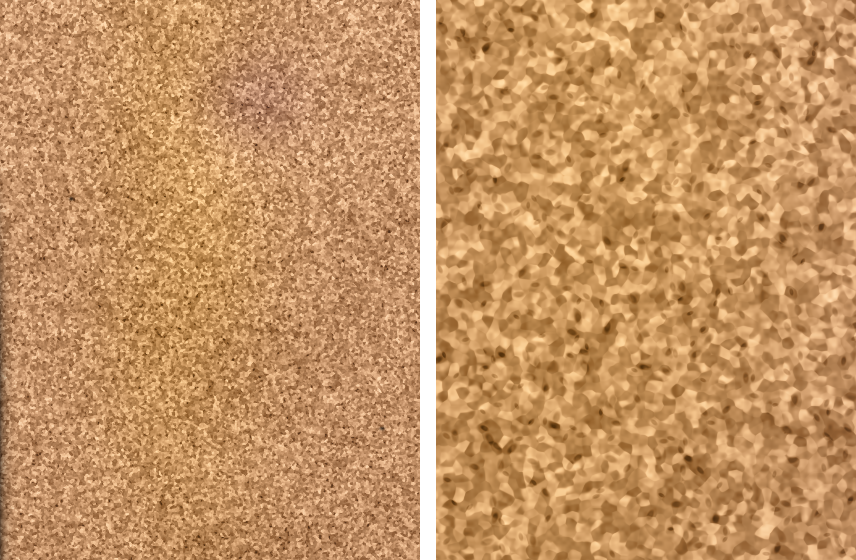
Left: the whole. Right: its middle third, enlarged.
Give the GLSL for this texture, as a WebGL 1 fragment shader.

```glsl
precision highp float;
// Draws a weathered cork board: fine pressed grains, dark flecks and broad soft stains.
uniform vec2 u_resolution;

const float GRAINS_ACROSS = 140.0;
const float FLECKS_ACROSS = 115.0;
const float DUST_ACROSS = 260.0;

float hash(vec2 p) {
  vec3 q = fract(vec3(p.xyx) * 0.1031);
  q += dot(q, q.yzx + 33.33);
  return fract((q.x + q.y) * q.z);
}

vec2 hash2(vec2 p) {
  return vec2(hash(p + 17.3), hash(p + 71.9));
}

float valueNoise(vec2 p) {
  vec2 cell = floor(p);
  vec2 f = fract(p);
  f = f * f * (3.0 - 2.0 * f);
  float low = mix(hash(cell), hash(cell + vec2(1.0, 0.0)), f.x);
  float high = mix(hash(cell + vec2(0.0, 1.0)), hash(cell + vec2(1.0)), f.x);
  return mix(low, high, f.y);
}

float fbm(vec2 p) {
  float sum = 0.0;
  float amplitude = 0.5;
  for (int i = 0; i < 4; i++) {
    sum += amplitude * valueNoise(p);
    p = mat2(1.6, 1.2, -1.2, 1.6) * p + 5.7;
    amplitude *= 0.5;
  }
  return sum / 0.9375;
}

// Turns an offset into the stretched frame of a randomly angled flake.
vec2 flakeFrame(vec2 offset, float seed, float stretch) {
  float angle = 6.2832 * seed;
  vec2 axis = vec2(cos(angle), sin(angle));
  return vec2(dot(offset, axis) / stretch, dot(offset, vec2(-axis.y, axis.x)) * stretch);
}

// Softly bounded flakes, each with its own tone from 0 to 1.
float grainTone(vec2 p) {
  vec2 home = floor(p);
  float total = 0.0;
  float weights = 0.0;
  for (int y = -1; y <= 1; y++) {
    for (int x = -1; x <= 1; x++) {
      vec2 cell = home + vec2(float(x), float(y));
      vec2 d = flakeFrame(p - cell - hash2(cell), hash(cell + 9.1), 1.3);
      float weight = exp(-11.0 * dot(d, d)) + 0.00001;
      total += weight * hash(cell + 41.7);
      weights += weight;
    }
  }
  return total / weights;
}

// Sparse dark flecks: 1 inside a fleck, 0 outside.
float fleckMask(vec2 p, float share) {
  vec2 home = floor(p);
  float mask = 0.0;
  for (int y = -1; y <= 1; y++) {
    for (int x = -1; x <= 1; x++) {
      vec2 cell = home + vec2(float(x), float(y));
      vec2 d = flakeFrame(p - cell - hash2(cell + 203.0), hash(cell + 57.0), 1.35);
      float present = step(hash(cell + 131.0), share);
      float radius = mix(0.3, 0.6, hash(cell + 88.0));
      mask = max(mask, present * (1.0 - smoothstep(radius * 0.4, radius, length(d))));
    }
  }
  return mask;
}

float softPatch(vec2 p, vec2 center, vec2 size) {
  vec2 d = (p - center) / size;
  return exp(-dot(d, d));
}

// Cork colours from dark to light, one per whole step of tone.
vec3 corkRamp(float tone) {
  vec3 color = mix(vec3(0.31, 0.18, 0.07), vec3(0.45, 0.28, 0.13), clamp(tone + 1.0, 0.0, 1.0));
  color = mix(color, vec3(0.58, 0.38, 0.20), clamp(tone, 0.0, 1.0));
  color = mix(color, vec3(0.66, 0.47, 0.29), clamp(tone - 1.0, 0.0, 1.0));
  color = mix(color, vec3(0.75, 0.55, 0.36), clamp(tone - 2.0, 0.0, 1.0));
  color = mix(color, vec3(0.84, 0.64, 0.45), clamp(tone - 3.0, 0.0, 1.0));
  color = mix(color, vec3(0.94, 0.75, 0.55), clamp(tone - 4.0, 0.0, 1.0));
  return mix(color, vec3(1.0, 0.86, 0.68), clamp(tone - 5.0, 0.0, 1.0));
}

void main() {
  vec2 uv = gl_FragCoord.xy / u_resolution;
  vec2 p = gl_FragCoord.xy / u_resolution.x;

  // Grain, dust and flecks
  float tone = 3.3 + 3.9 * (grainTone(p * GRAINS_ACROSS) - 0.5);
  tone += 1.5 * (valueNoise(p * DUST_ACROSS) - 0.5);
  tone += 0.9 * (valueNoise(p * 62.0 + 30.0) - 0.5);
  tone -= 1.7 * fleckMask(p * FLECKS_ACROSS, 0.17);

  // Uneven light and worn patches
  float stain = fbm(p * 4.0 + 11.0) - 0.5;
  float redPatch = softPatch(uv, vec2(0.6, 0.82), vec2(0.13, 0.09));
  tone += 0.55 * (uv.y - 0.5) + 0.9 * stain - 0.55 * redPatch;
  vec3 color = corkRamp(tone);

  // Yellow band down the middle, pinker sides
  float bandCenter = 0.43 + 0.12 * (fbm(p * 2.5) - 0.5);
  float yellow = softPatch(uv, vec2(bandCenter, 0.58), vec2(0.2, 0.6)) - 0.4 - redPatch;
  color += yellow * vec3(0.015, 0.01, -0.06);

  // Two small knots and the shaded lower left edge
  float knots = softPatch(p, vec2(0.17, 0.86), vec2(0.005, 0.004))
              + softPatch(p, vec2(0.91, 0.313), vec2(0.006, 0.004));
  color *= 1.0 - 0.65 * min(knots, 1.0);
  float edge = exp(-p.x / 0.012) * (1.0 - smoothstep(0.25, 0.8, uv.y));
  color *= 1.0 - 0.55 * edge;

  gl_FragColor = vec4(clamp(color, 0.0, 1.0), 1.0);
}
```
